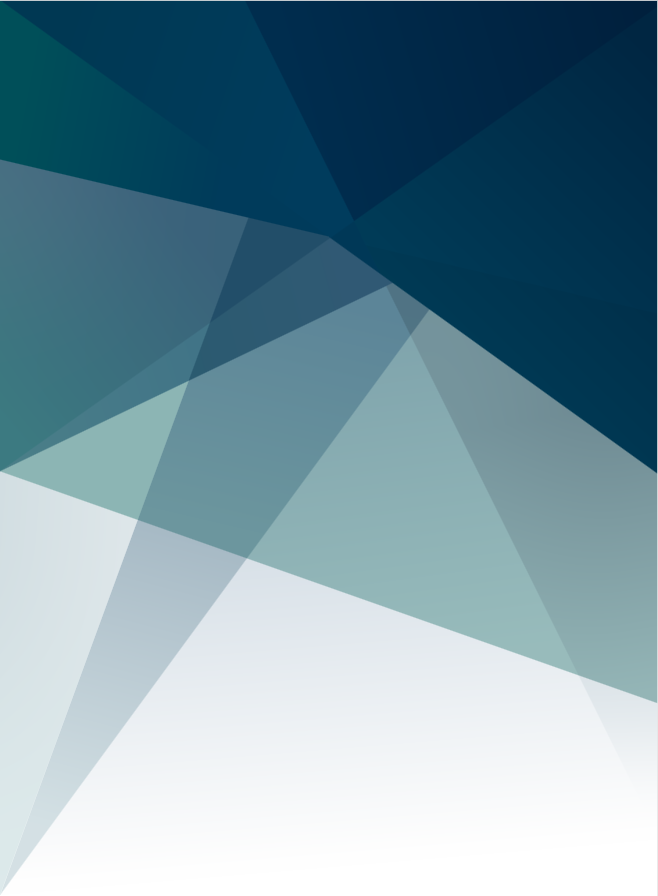
Give the GLSL for this background, as a Shadertoy shader.

```glsl
// Smooth coverage of the half plane to the left of the line a -> b
float side(vec2 p, vec2 a, vec2 b) {
    vec2 along = b - a, rel = p - a;
    float d = along.x * rel.y - along.y * rel.x;
    return clamp(d / fwidth(d) + 0.5, 0.0, 1.0);
}

// Gradient between two colours placed at points a and b
vec3 ramp(vec2 p, vec2 a, vec2 b, vec3 colorA, vec3 colorB) {
    vec2 along = b - a;
    return mix(colorA, colorB, clamp(dot(p - a, along) / dot(along, along), 0.0, 1.0));
}

void mainImage(out vec4 fragColor, in vec2 fragCoord) {
    vec2 uv = fragCoord / iResolution.xy;

    // Long edges that divide the sheet
    float aboveRoof   = side(uv, vec2(0.0, 0.822), vec2(0.5, 0.736));
    float aboveSlope  = side(uv, vec2(0.0, 1.0), vec2(1.0, 0.471));
    float aboveRise   = side(uv, vec2(0.0, 0.474), vec2(1.0, 0.993));
    float aboveFold   = side(uv, vec2(0.0, 0.474), vec2(0.596, 0.684));
    float aboveBand   = side(uv, vec2(0.0, 0.474), vec2(1.0, 0.215));
    float leftOfRay   = side(uv, vec2(1.045, 0.0), vec2(0.372, 1.0));
    float leftOfBlade = side(uv, vec2(0.0, 0.001), vec2(0.378, 0.758));
    float leftOfBeam  = side(uv, vec2(0.0, 0.001), vec2(0.652, 0.654));
    float blade = leftOfBeam * (1.0 - leftOfBlade);

    // Pale floor
    vec3 floorColor = ramp(uv, vec2(0.4, 0.37), vec2(0.42, 0.04),
                           vec3(0.85, 0.883, 0.91), vec3(0.995));
    vec3 floorLeft = ramp(uv, vec2(0.0, 0.4), vec2(0.2, 0.38),
                          vec3(0.825, 0.872, 0.887), vec3(0.87, 0.903, 0.915));
    floorLeft = mix(vec3(0.865, 0.915, 0.92), floorLeft, smoothstep(0.0, 0.4, uv.y));
    vec3 floorBlade = ramp(uv, vec2(0.28, 0.41), vec2(0.21, 0.05),
                           vec3(0.65, 0.725, 0.77), vec3(0.83, 0.88, 0.895));
    floorColor = mix(floorColor, floorBlade, blade);
    floorColor = mix(floorColor, floorLeft, leftOfBlade);
    floorColor = mix(vec3(1.0), floorColor, side(uv, vec2(0.0, 0.001), vec2(1.0, 0.063)));
    floorColor *= 1.0 - vec3(0.06, 0.045, 0.04) * (1.0 - leftOfRay) * smoothstep(0.09, 0.25, uv.y);

    // Teal band
    vec3 band = ramp(uv, vec2(0.58, 0.66), vec2(0.62, 0.26),
                     vec3(0.49, 0.635, 0.67), vec3(0.595, 0.735, 0.735));
    vec3 bandRight = ramp(uv, vec2(0.88, 0.54), vec2(0.92, 0.22),
                          vec3(0.43, 0.54, 0.575), vec3(0.58, 0.71, 0.715));
    bandRight = mix(bandRight, band, 0.35 * smoothstep(0.95, 0.65, uv.x));
    band = mix(bandRight, band, leftOfRay);
    vec3 bandBlade = ramp(uv, vec2(0.5, 0.67), vec2(0.45, 0.38),
                          vec3(0.36, 0.52, 0.595), vec3(0.425, 0.59, 0.62));
    bandBlade *= mix(0.87, 1.0, leftOfRay);
    band = mix(band, bandBlade, blade);
    band = mix(band, vec3(0.55, 0.71, 0.705), leftOfBlade);

    // Slate wedge
    vec3 slate = ramp(uv, vec2(0.26, 0.76), vec2(0.03, 0.5),
                      vec3(0.225, 0.385, 0.48), vec3(0.235, 0.48, 0.505));
    slate += vec3(0.05, 0.015, 0.02) * smoothstep(0.55, 0.82, uv.y) * smoothstep(0.35, 0.0, uv.x);
    vec3 slateLow = ramp(uv, vec2(0.03, 0.49), vec2(0.3, 0.61),
                         vec3(0.29, 0.495, 0.535), vec3(0.255, 0.455, 0.53));
    slate = mix(slateLow, slate, aboveRise);
    vec3 slateBlade = mix(ramp(uv, vec2(0.3, 0.6), vec2(0.55, 0.69),
                               vec3(0.17, 0.355, 0.44), vec3(0.19, 0.35, 0.455)),
                          vec3(0.135, 0.305, 0.41), aboveRise);
    slate = mix(slate, slateBlade, blade);

    // Deep blue sky
    vec3 skyLeft = ramp(uv, vec2(0.08, 0.95), vec2(0.46, 0.78),
                        vec3(0.0, 0.22, 0.325), vec3(0.0, 0.235, 0.365));
    vec3 green = ramp(uv, vec2(0.03, 0.88), vec2(0.34, 0.8),
                      vec3(0.0, 0.31, 0.35), vec3(0.0, 0.23, 0.355));
    skyLeft = mix(green, skyLeft, aboveSlope);
    skyLeft *= mix(0.94, 1.0, aboveRise);
    vec3 skyTop = ramp(uv, vec2(0.5, 0.8), vec2(0.97, 0.99),
                       vec3(0.0, 0.175, 0.305), vec3(0.0, 0.125, 0.24));
    vec3 skyRight = ramp(uv, vec2(0.75, 0.58), vec2(1.0, 0.93),
                         vec3(0.0, 0.235, 0.345), vec3(0.0, 0.15, 0.26));
    skyRight *= mix(0.96, 1.0, aboveRoof);
    vec3 sky = mix(mix(skyRight, skyTop, aboveRise), skyLeft, leftOfRay);

    // Stack the layers from the floor up
    vec3 color = mix(floorColor, band, aboveBand);
    color = mix(color, slate, aboveFold);
    float skyMask = mix(aboveSlope, aboveRoof, step(uv.x, 0.5));
    color = mix(color, sky, skyMask);

    // Thin pale rim at the top and right
    vec2 rim = clamp((uv - vec2(0.998, 0.9985)) * iResolution.xy, 0.0, 1.0);
    color = mix(color, vec3(0.9), max(rim.x, rim.y));
    fragColor = vec4(color, 1.0);
}
```
